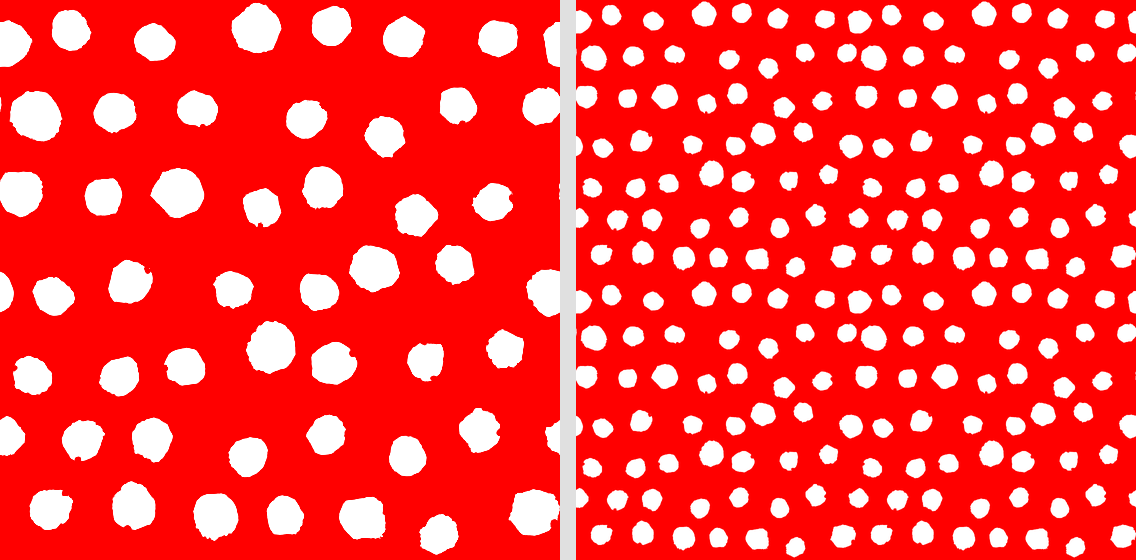
Left, the tile; right, the same tile 2 across and 2 down.
A three.js fragment shader for this pattern:

```glsl
// Hand-cut white dots scattered over flat red, tiling on all sides.
// A sheared, jittered lattice places the dots; each one is a wobbly disc
// with flattened sides, an occasional notch and a partly ragged edge.
varying vec2 vUv;

const float TAU = 6.2831853;
const float CELLS = 7.0;        // dots per row and rows per canvas
const float ROW_SHIFT = 3.0;    // whole columns gained over all rows
const float JITTER = 0.42;      // placement spread in cells
const float EDGE = 0.0008;      // half width of the edge, canvas units
const vec3 RED = vec3(1.0, 0.0, 0.0);
const vec3 WHITE = vec3(1.0);

// Four random values from a point and a seed
vec4 hash4(vec2 p, float seed) {
  vec4 q = fract(vec4(p.xyx, seed) * vec4(0.1031, 0.1030, 0.0973, 0.1099));
  q += dot(q, q.wzxy + 33.33);
  return fract((q.xxyz + q.yzzw) * q.zywx);
}

// Value noise from -1 to 1 that wraps after a whole number of cells
float wrapNoise(vec2 uv, float period, float seed) {
  vec2 p = uv * period;
  vec2 i = floor(p);
  vec2 f = fract(p);
  f = f * f * (3.0 - 2.0 * f);
  vec2 a = mod(i, period);
  vec2 b = mod(i + 1.0, period);
  float low = mix(hash4(a, seed).x, hash4(vec2(b.x, a.y), seed).x, f.x);
  float high = mix(hash4(vec2(a.x, b.y), seed).x, hash4(b, seed).x, f.x);
  return 2.0 * mix(low, high, f.y) - 1.0;
}

vec2 direction(float turn) {
  return vec2(cos(turn * TAU), sin(turn * TAU));
}

// Signed distance to one irregular dot centred at the origin
float dotShape(vec2 v, vec2 id) {
  vec4 size = hash4(id, 3.0);
  vec4 phase = hash4(id, 7.0) * TAU;
  float radius = mix(0.0345, 0.0465, size.x * size.x);
  float angle = atan(v.y, v.x);

  // Low harmonics stretch and wobble the outline
  float wobble = 0.055 * cos(2.0 * angle + phase.x)
               + 0.030 * cos(3.0 * angle + phase.y)
               + 0.020 * cos(5.0 * angle + phase.z)
               + 0.010 * cos(9.0 * angle + phase.w);
  float d = length(v) - radius * (1.0 + wobble);

  // Straight cuts flatten a few sides
  for (int k = 0; k < 3; k++) {
    vec4 cut = hash4(id, 11.0 + 4.0 * float(k));
    float side = (float(k) + cut.x * 0.8) / 3.0 + size.y;
    d = max(d, dot(v, direction(side)) - radius * mix(0.84, 1.04, cut.y));
  }

  // Some dots have a small notch bitten out of the rim
  float notch = radius * 0.17 * step(0.6, size.z);
  return max(d, notch - length(v - radius * direction(size.w)));
}

// Distance to the nearest dot of the wrapped, sheared lattice
float dotField(vec2 uv) {
  vec2 p = uv * CELLS;
  float nearest = 1.0;
  for (int j = -1; j <= 1; j++) {
    float row = floor(p.y) + float(j);
    float shift = row * ROW_SHIFT / CELLS;
    float wraps = floor(row / CELLS);
    for (int i = -1; i <= 1; i++) {
      float column = floor(p.x - shift) + float(i);
      vec2 id = mod(vec2(column + wraps * ROW_SHIFT, row), CELLS);
      vec2 offset = (hash4(id, 1.0).xy - 0.5) * JITTER;
      vec2 centre = vec2(column + shift, row) + 0.5 + offset;
      nearest = min(nearest, dotShape((p - centre) / CELLS, id));
    }
  }
  return nearest;
}

// Fine fraying that is strong along some parts of the rim only
float raggedness(vec2 uv) {
  float patchy = smoothstep(-0.3, 0.6, wrapNoise(uv, 26.0, 41.0));
  float fray = 0.6 * wrapNoise(uv, 120.0, 43.0) + 0.5 * wrapNoise(uv, 240.0, 47.0);
  return fray * mix(0.0010, 0.0034, patchy);
}

void main() {
  float d = dotField(vUv) + raggedness(vUv);
  float paint = 1.0 - smoothstep(-EDGE, EDGE, d);
  gl_FragColor = vec4(mix(RED, WHITE, paint), 1.0);
}
```
